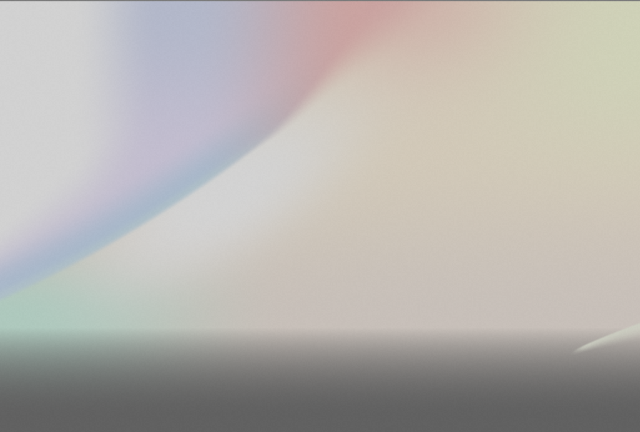
Give the GLSL for this background, as a WebGL 1 fragment shader.

```glsl
precision highp float;
// Soft pastel sheets of light meeting along a rising curve, fading to grey below.
uniform vec2 u_resolution;

// Sine-free hash for fine grain.
float hash(vec2 p) {
  vec3 q = fract(p.xyx * 0.1031);
  q += dot(q, q.yzx + 33.33);
  return fract((q.x + q.y) * q.z);
}

// Height of the fold between the two sheets.
float foldHeight(float x) {
  return 0.308 + x * (0.66 + 0.55 * x) + 0.035 * smoothstep(0.42, 0.56, x);
}

// Upper sheet: white, lavender, rose and olive from left to right.
vec3 upperSheet(vec2 uv, float d) {
  vec3 lavender = mix(vec3(0.76, 0.74, 0.81), vec3(0.70, 0.72, 0.79),
                      smoothstep(0.62, 0.98, uv.y));
  vec3 color = mix(vec3(0.66, 0.72, 0.79), lavender, smoothstep(0.02, 0.13, d));
  color = mix(color, vec3(0.79, 0.64, 0.63), smoothstep(0.30, 0.56, uv.x));
  color = mix(color, vec3(0.81, 0.81, 0.72), smoothstep(0.60, 0.93, uv.x));
  float white = (1.0 - smoothstep(0.11, 0.25, uv.x))
              * smoothstep(0.05, 0.17 + 0.6 * uv.x, d);
  return mix(color, vec3(0.82), white);
}

// Lower sheet: warm beige with olive, mint and a white glow along the fold.
vec3 lowerSheet(vec2 uv, vec2 p) {
  vec3 color = mix(vec3(0.78, 0.75, 0.725), vec3(0.82, 0.785, 0.72),
                   smoothstep(0.25, 0.68, uv.y));
  float olive = smoothstep(0.62, 1.0, uv.x) * smoothstep(0.45, 0.90, uv.y);
  color = mix(color, vec3(0.81, 0.82, 0.72), olive);
  float blush = exp(-dot((uv - vec2(0.62, 1.0)) / vec2(0.17, 0.16),
                         (uv - vec2(0.62, 1.0)) / vec2(0.17, 0.16)));
  color = mix(color, vec3(0.80, 0.66, 0.64), 0.7 * blush);
  float mint = (1.0 - smoothstep(0.04, 0.46, uv.x))
             * (1.0 - smoothstep(0.27, 0.48, uv.y));
  color = mix(color, vec3(0.68, 0.785, 0.74), mint);

  // Glow in axes turned along the fold.
  vec2 q = p - vec2(0.52, 0.55);
  vec2 r = vec2(dot(q, vec2(0.84, 0.54)), dot(q, vec2(-0.54, 0.84)))
         / vec2(0.34, 0.14);
  return mix(color, vec3(0.825), exp(-pow(dot(r, r), 1.4)));
}

void main() {
  vec2 uv = gl_FragCoord.xy / u_resolution;
  vec2 p = vec2(uv.x * u_resolution.x / u_resolution.y, uv.y);
  float pixel = 1.0 / u_resolution.y;

  // Join the sheets; the fold softens toward the top.
  float d = uv.y - foldHeight(uv.x);
  float soft = mix(0.007, 0.09, smoothstep(0.38, 0.66, uv.x)) + pixel;
  vec3 color = mix(lowerSheet(uv, p), upperSheet(uv, d), smoothstep(-soft, soft, d));
  float fringe = exp(-pow((d - 0.008) / 0.012, 2.0)) * (1.0 - smoothstep(0.3, 0.5, uv.x));
  color = mix(color, vec3(0.70, 0.77, 0.77), 0.45 * fringe);

  // Grey floor.
  float fade = clamp((0.242 - uv.y) / 0.21, 0.0, 1.0);
  color = mix(color, vec3(0.38), 1.0 - pow(1.0 - fade, 2.0));

  // Pale sliver at the lower right.
  float t = clamp((uv.x - 0.89) / 0.11, 0.0, 1.0);
  float top = 0.18 + 0.07 * pow(t, 0.85);
  float sliver = smoothstep(-0.003 - pixel, 0.001, top - uv.y)
               * (1.0 - smoothstep(0.0, 0.008 + 0.034 * t, top - uv.y))
               * smoothstep(0.0, 0.25, t);
  color = mix(color, vec3(0.80, 0.81, 0.76), 0.85 * sliver);

  // Thin dark line on the top edge, then grain.
  color = mix(color, vec3(0.48), smoothstep(0.9971 - 0.5 * pixel, 0.9971 + 0.5 * pixel, uv.y));
  color += (hash(floor(p * 346.0)) - 0.5) * 0.010;
  gl_FragColor = vec4(color, 1.0);
}
```
